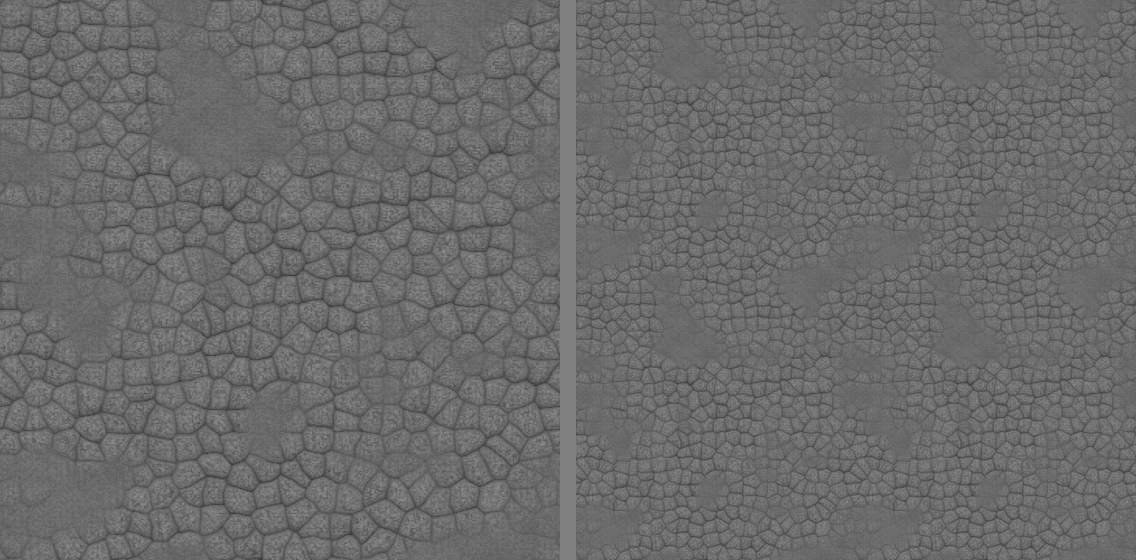
Left: one tile. Right: repeated 2 by 2.
Reproduce this texture procedurally as a Shadertoy shader.

```glsl
// Grey pebbled hide: a wrapped Voronoi mosaic of rounded scales with thin grooves,
// shaded undersides and fine speckle, fading here and there into worn smooth patches.
// Every layer repeats a whole number of times, so the square tiles.

const float CELLS = 22.0;          // scales across the canvas
const float JITTER = 0.78;         // irregularity of the scales
const float ROUNDING = 0.03;       // softness of the scale corners
const float GROOVE_WIDTH = 0.055;  // in units of one scale
const float HALO_WIDTH = 0.13;
const float GROOVE_DEPTH = 0.055;
const float HALO_DEPTH = 0.075;
const float UNDERSIDE = 0.055;     // light from above, shade below
const float PORE_DEPTH = 0.050;
const float GRAIN_DEPTH = 0.150;
const float TINT_RANGE = 0.022;
const float SCALE_TONE = 0.472;
const float WORN_TONE = 0.412;

float hash(vec2 p) {
    return fract(sin(dot(p, vec2(127.1, 311.7))) * 43758.5453);
}

// Value noise that wraps after 'period' lattice steps
float noise(vec2 uv, vec2 period, float seed) {
    vec2 p = uv * period;
    vec2 i = floor(p);
    vec2 f = fract(p);
    f = f * f * (3.0 - 2.0 * f);
    vec2 a = mod(i, period);
    vec2 b = mod(i + 1.0, period);
    float low = mix(hash(a + seed), hash(vec2(b.x, a.y) + seed), f.x);
    float high = mix(hash(vec2(a.x, b.y) + seed), hash(b + seed), f.x);
    return mix(low, high, f.y);
}

vec2 scaleCentre(vec2 cell) {
    vec2 c = mod(cell, CELLS);
    vec2 h = vec2(hash(c + 3.7), hash(c + 41.3));
    return cell + 0.5 + JITTER * (h - 0.5);
}

// Returns rounded distance to the groove, slope towards the light, scale tint
vec3 scales(vec2 p) {
    vec2 home = floor(p);
    vec2 nearest = home;
    float best = 100.0;
    for (int y = -1; y <= 1; y++)
    for (int x = -1; x <= 1; x++) {
        vec2 cell = home + vec2(x, y);
        vec2 r = scaleCentre(cell) - p;
        if (dot(r, r) < best) {
            best = dot(r, r);
            nearest = cell;
        }
    }

    // Blend the distances to all borders of the nearest scale
    vec2 centre = scaleCentre(nearest);
    float sum = 0.0;
    float slope = 0.0;
    for (int y = -2; y <= 2; y++)
    for (int x = -2; x <= 2; x++) {
        if (x == 0 && y == 0) continue;
        vec2 other = scaleCentre(nearest + vec2(x, y));
        vec2 dir = normalize(other - centre);
        float d = dot(0.5 * (centre + other) - p, dir);
        sum += exp(-d / ROUNDING);
        slope += dir.y * exp(-max(d, 0.0) / HALO_WIDTH);
    }
    float edge = max(-ROUNDING * log(sum), 0.0);
    return vec3(edge, slope, hash(mod(nearest, CELLS) + 77.1) - 0.5);
}

void mainImage(out vec4 fragColor, in vec2 fragCoord) {
    vec2 uv = fragCoord / iResolution.xy;

    // Gentle wobble keeps the grooves from being ruler straight
    vec2 wobble = vec2(noise(uv, vec2(50.0), 5.0), noise(uv, vec2(50.0), 9.0)) - 0.5;
    vec3 s = scales(uv * CELLS + 0.16 * wobble);
    float edge = s.x;

    // Worn patches, slightly wider than tall
    float wear = 0.65 * noise(uv, vec2(6.0, 8.0), 13.0)
               + 0.35 * noise(uv, vec2(13.0, 17.0), 29.0);
    float relief = smoothstep(0.28, 0.50, wear);
    float stain = noise(uv, vec2(19.0), 53.0);

    // Grooves and shaded undersides
    float line = exp(-edge * edge / (GROOVE_WIDTH * GROOVE_WIDTH));
    float halo = exp(-edge / HALO_WIDTH);
    float tone = SCALE_TONE + TINT_RANGE * s.z;
    tone -= GROOVE_DEPTH * line;
    tone -= HALO_DEPTH * halo * (0.6 + 0.8 * stain);
    tone += UNDERSIDE * clamp(s.y, -1.2, 0.5) * (0.4 + 0.9 * stain);

    // Speckle: winding pores and fine grain, strongest on the raised tops
    float top = smoothstep(0.02, 0.20, edge);
    float pores = 1.0 - smoothstep(0.04, 0.17, abs(noise(uv, vec2(150.0), 17.0) - 0.5));
    float mottle = smoothstep(0.2, 0.75, noise(uv, vec2(60.0), 31.0));
    float grain = noise(uv, vec2(360.0), 61.0) - 0.5;
    tone -= PORE_DEPTH * pores * top * (0.5 + 0.8 * mottle);
    tone += GRAIN_DEPTH * grain * mix(0.35, 1.0, top);

    float worn = WORN_TONE + 0.04 * (stain - 0.5) + 0.07 * grain;
    tone = mix(worn, tone, mix(0.12, 1.0, relief));
    fragColor = vec4(vec3(tone), 1.0);
}
```
